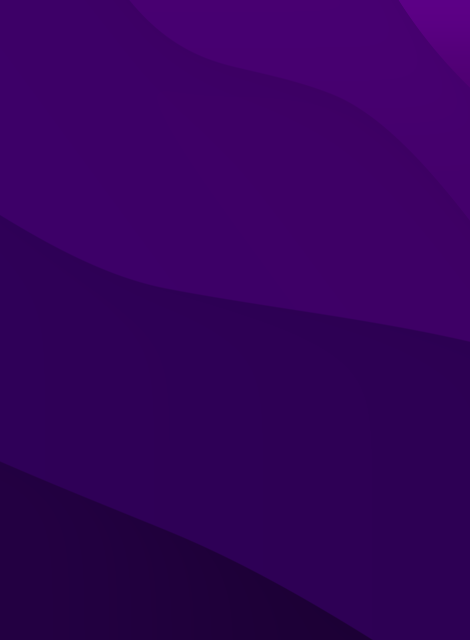
Give the GLSL for this background, as a Shadertoy shader.

```glsl
#define GLOW_COLOR   vec3(0.345, 0.000, 0.500)
#define VIOLET_COLOR vec3(0.275, 0.000, 0.435)
#define PURPLE_COLOR vec3(0.240, 0.000, 0.405)
#define INDIGO_COLOR vec3(0.182, 0.000, 0.338)
#define NIGHT_COLOR  vec3(0.130, 0.000, 0.245)
#define EDGE_PIXELS  1.0
#define EDGE_SHADE   0.025
#define SHADE_REACH  0.035

// Cubic segment between two knots (x, height, slope), straight outside them
float segment(float x, vec3 a, vec3 b) {
    float span = b.x - a.x;
    float s = (x - a.x) / span;
    float t = clamp(s, 0.0, 1.0);
    float r = 1.0 - t;
    float height = mix(a.y, b.y, t * t * (3.0 - 2.0 * t));
    height += span * t * r * (a.z * r - b.z * t);
    return height + span * (min(s, 0.0) * a.z + max(s - 1.0, 0.0) * b.z);
}

// Two joined segments
float ridge(float x, vec3 a, vec3 b, vec3 c) {
    return x < b.x ? segment(x, a, b) : segment(x, b, c);
}

// Lay a hill over the colour behind it, a little darker along its crest
vec3 addHill(vec3 behind, vec3 hill, float depth) {
    float width = EDGE_PIXELS / iResolution.y;
    float shade = EDGE_SHADE * exp(-max(depth, 0.0) / SHADE_REACH);
    return mix(behind, hill * (1.0 - shade), smoothstep(-width, width, depth));
}

void mainImage(out vec4 fragColor, in vec2 fragCoord) {
    vec2 uv = fragCoord / iResolution.xy;

    // Heights of the four crests, from the top down
    float cornerCrest = segment(uv.x, vec3(0.848, 1.0, -1.15), vec3(1.0, 0.863, -0.72));
    vec3 bend = vec3(0.709, 0.852, -0.30);
    float upperCrest = uv.x < bend.x
        ? segment(uv.x, vec3(0.275, 1.0, -0.90), vec3(0.496, 0.896, -0.18))
        : segment(uv.x, bend, vec3(1.0, 0.655, -0.95));
    if (uv.x > 0.496 && uv.x < bend.x)
        upperCrest = segment(uv.x, vec3(0.496, 0.896, -0.18), bend);
    float middleCrest = ridge(uv.x, vec3(0.0, 0.664, -0.45),
        vec3(0.355, 0.549, -0.14), vec3(1.0, 0.466, -0.17));
    float lowerCrest = ridge(uv.x, vec3(0.0, 0.279, -0.32),
        vec3(0.355, 0.171, -0.30), vec3(0.793, 0.0, -0.46));

    // Each layer has its own slow gradient
    vec3 glow = GLOW_COLOR * mix(0.90, 1.05, smoothstep(0.86, 1.0, uv.y));
    vec3 violet = VIOLET_COLOR * mix(0.97, 1.02, smoothstep(0.65, 1.0, uv.y));
    vec3 purple = PURPLE_COLOR + vec3(0.008, 0.0, -0.012) * (uv.x + uv.y - 1.0);
    vec3 indigo = INDIGO_COLOR * mix(1.02, 0.97, uv.x);
    vec3 night = NIGHT_COLOR * mix(1.06, 0.87, smoothstep(0.0, 0.75, uv.x));

    // Stack the layers from back to front
    vec3 color = addHill(glow, violet, cornerCrest - uv.y);
    color = addHill(color, purple, upperCrest - uv.y);
    color = addHill(color, indigo, middleCrest - uv.y);
    color = addHill(color, night, lowerCrest - uv.y);

    fragColor = vec4(color, 1.0);
}
```
